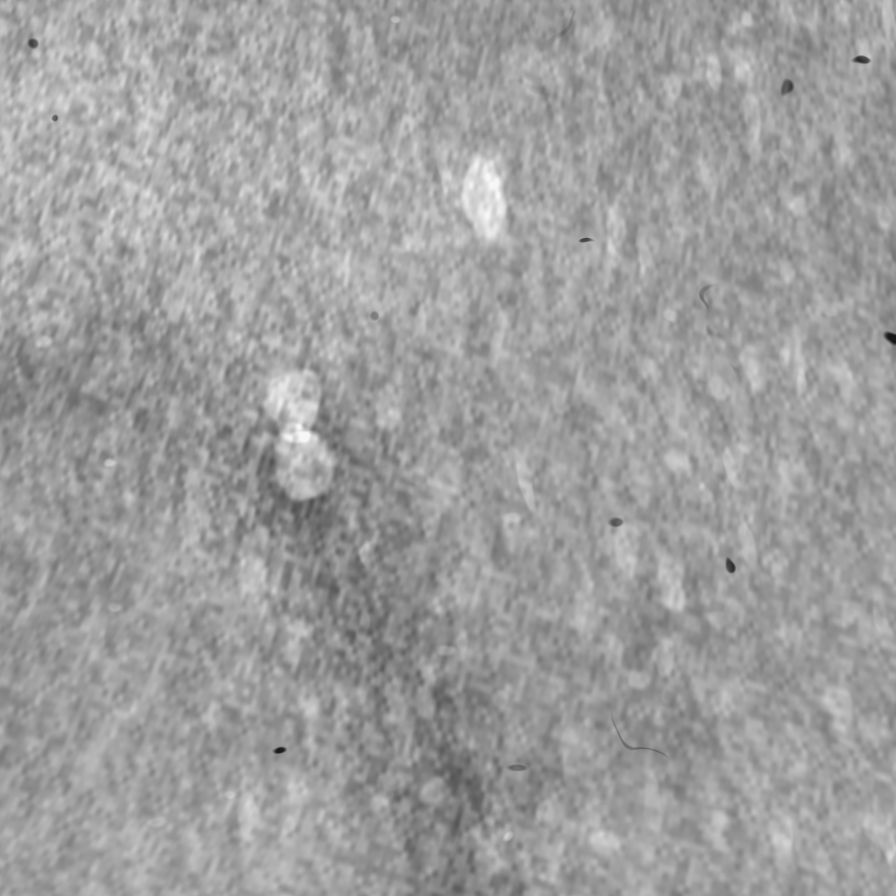
Write a WebGL 2 fragment shader that draws this texture.

```glsl
#version 300 es
precision highp float;

uniform vec2 u_resolution;
out vec4 fragColor;

float hash(vec2 cell, float seed) {
    vec3 q = fract(vec3(cell.xyx + seed * 17.0) * vec3(0.1031, 0.1030, 0.0973));
    q += dot(q, q.yzx + 33.33);
    return fract((q.x + q.y) * q.z);
}

float noise(vec2 p, float seed) {
    vec2 cell = floor(p);
    vec2 f = fract(p);
    f = f * f * (3.0 - 2.0 * f);
    float low = mix(hash(cell, seed), hash(cell + vec2(1, 0), seed), f.x);
    float high = mix(hash(cell + vec2(0, 1), seed), hash(cell + vec2(1, 1), seed), f.x);
    return mix(low, high, f.y);
}

// Noise centred on zero
float ripple(vec2 p, float seed) {
    return noise(p, seed) - 0.5;
}

vec2 rotate(vec2 p, float angle) {
    float c = cos(angle), s = sin(angle);
    return vec2(c * p.x - s * p.y, s * p.x + c * p.y);
}

float bump(vec2 p, vec2 centre, vec2 radii) {
    vec2 d = (p - centre) / radii;
    return exp(-dot(d, d));
}

float ellipse(vec2 p, vec2 centre, vec2 radii, float lean, float softness) {
    float d = length(rotate(p - centre, lean) / radii);
    return 1.0 - smoothstep(1.0 - softness, 1.0 + softness, d);
}

// Soft ridge around a line segment
float ridge(vec2 p, vec2 a, vec2 b, float width) {
    vec2 ab = b - a;
    float t = clamp(dot(p - a, ab) / dot(ab, ab), 0.0, 1.0);
    float d = length(p - a - ab * t) / width;
    return exp(-d * d);
}

// Random ellipses, one at most per grid cell
float scatter(vec2 p, vec2 grid, vec2 radii, float share, float softness, float seed) {
    vec2 home = floor(p * grid);
    float strength = 0.0;
    for (int j = -1; j <= 1; j++) {
        for (int i = -1; i <= 1; i++) {
            vec2 cell = home + vec2(i, j);
            vec2 jitter = vec2(hash(cell, seed), hash(cell, seed + 1.0));
            vec2 size = radii * (0.6 + 0.8 * vec2(hash(cell, seed + 2.0), hash(cell, seed + 3.0)));
            float present = step(hash(cell, seed + 4.0), share);
            float level = 0.4 + 0.6 * hash(cell, seed + 5.0);
            float lean = 0.6 * (hash(cell, seed + 6.0) - 0.5);
            float shape = ellipse(p, (cell + jitter) / grid, size, lean, softness);
            strength = max(strength, present * level * shape);
        }
    }
    return strength;
}

// Broad light and dark regions
float background(vec2 p) {
    vec2 q = p + 0.06 * vec2(ripple(p * 9.0, 1.0), ripple(p * 9.0, 2.0));
    float tone = 0.613 + 0.075 * ripple(p * 4.0, 3.0);
    tone += 0.095 * bump(q, vec2(0.12, 0.86), vec2(0.36, 0.24));
    tone -= 0.07 * ridge(q, vec2(0.0, 0.58), vec2(0.25, 0.53), 0.08);
    float band = ridge(q, vec2(0.35, 0.46), vec2(0.47, 0.25), 0.075);
    band = max(band, ridge(q, vec2(0.47, 0.25), vec2(0.53, -0.05), 0.07));
    return tone - 0.125 * band - 0.04 * bump(q, vec2(0.72, 1.0), vec2(0.25, 0.1));
}

// Fine grain plus streaks along the fibres
float grain(vec2 p, vec2 fibre) {
    float fine = 0.16 * ripple(rotate(fibre, 0.3) * vec2(150.0, 120.0), 4.0);
    float medium = 0.13 * ripple(rotate(fibre, -0.25) * vec2(85.0, 58.0), 5.0);
    float streak = 0.095 * ripple(fibre * vec2(48.0, 17.0), 6.0);
    float roughness = 0.85 + 0.45 * bump(p, vec2(0.15, 0.8), vec2(0.35))
                    + 0.35 * ridge(p, vec2(0.3, 0.5), vec2(0.52, 0.0), 0.12);
    return (fine + medium) * roughness + streak;
}

// Thin broken dark threads
float threads(vec2 p) {
    vec2 q = p + 0.02 * vec2(ripple(p * 40.0, 7.0), ripple(p * 40.0, 8.0));
    float line = 1.0 - smoothstep(0.01, 0.05, abs(ripple(q * vec2(21.0, 15.0), 9.0)));
    float patches = smoothstep(0.62, 0.78, noise(p * 6.5, 10.0));
    float gaps = smoothstep(0.3, 0.6, noise(p * 45.0, 11.0));
    return line * patches * gaps * smoothstep(0.5, 0.8, p.x);
}

void main() {
    vec2 p = gl_FragCoord.xy / u_resolution;
    vec2 fibre = p + vec2(0.4 * (p.x - 0.5) * p.y, 0.0);
    fibre.x += 0.012 * ripple(p * 8.0, 12.0);
    vec2 wobble = p + 0.01 * vec2(ripple(p * 55.0, 13.0), ripple(p * 55.0, 14.0));
    float tone = background(p) + grain(p, fibre);

    // Pale scattered bodies, sparse at the upper left
    float density = smoothstep(-0.55, -0.1, p.x - p.y) * mix(0.5, 1.0, smoothstep(0.1, 0.4, p.x));
    vec2 bent = fibre + wobble - p;
    tone += 0.13 * density * scatter(bent, vec2(15.0, 11.0), vec2(0.013, 0.027), 0.42, 0.3, 20.0);
    tone += 0.09 * density * scatter(bent, vec2(21.0, 19.0), vec2(0.011, 0.014), 0.35, 0.35, 30.0);

    // Large cells with a dark rim and a bright contact
    float rim = bump(p, vec2(0.345, 0.50), vec2(0.05, 0.085));
    float pair = max(ellipse(wobble, vec2(0.327, 0.555), vec2(0.030, 0.037), 0.2, 0.13),
                     ellipse(wobble, vec2(0.338, 0.482), vec2(0.033, 0.041), -0.1, 0.13));
    tone += 0.15 * pair - 0.08 * rim * (1.0 - pair);
    tone += 0.2 * ellipse(wobble, vec2(0.334, 0.518), vec2(0.019, 0.008), 0.1, 0.45);
    tone += 0.2 * ellipse(wobble, vec2(0.54, 0.775), vec2(0.021, 0.048), -0.2, 0.2);

    // Threads, dark dots and bright specks
    tone -= 0.2 * threads(p);
    tone -= 0.5 * scatter(wobble, vec2(9.0), vec2(0.0065, 0.0055), 0.1, 0.4, 40.0);
    tone += 0.22 * scatter(wobble, vec2(12.0), vec2(0.007, 0.005), 0.06, 0.5, 50.0);

    fragColor = vec4(vec3(clamp(tone, 0.08, 0.97)), 1.0);
}
```
